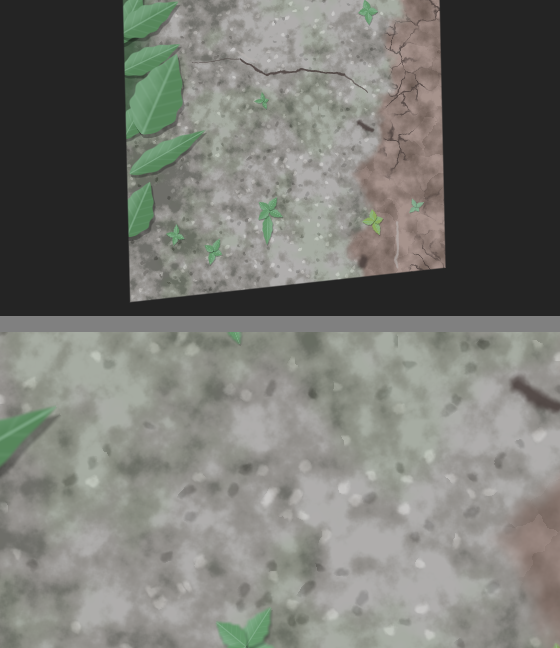
Top, the full canvas; bottom, a detail of the centre.
Give the GLSL for this texture, as a WebGL 1 fragment shader.

```glsl
precision highp float;
uniform vec2 u_resolution;

const vec3 BACKDROP = vec3(0.14);
const vec3 SOIL_DARK = vec3(0.43, 0.43, 0.41);
const vec3 SOIL_MID = vec3(0.575, 0.565, 0.55);
const vec3 SOIL_LIGHT = vec3(0.685, 0.68, 0.675);
const vec3 CLOD_LOW = vec3(0.42, 0.36, 0.33);
const vec3 CLOD_HIGH = vec3(0.65, 0.575, 0.55);
const vec3 CREVICE = vec3(0.29, 0.25, 0.24);
const vec3 STRAW = vec3(0.72, 0.7, 0.69);
const vec3 LEAF = vec3(0.37, 0.57, 0.39);
const vec3 PALE = vec3(0.55, 0.71, 0.59);
const vec3 SPROUT = vec3(0.43, 0.65, 0.46);
const vec3 YELLOW = vec3(0.6, 0.73, 0.4);

float hash(vec2 p) {
  return fract(sin(dot(p, vec2(127.1, 311.7))) * 43758.5);
}

float noise(vec2 p) {
  vec2 i = floor(p), f = fract(p);
  f = f * f * (3.0 - 2.0 * f);
  return mix(mix(hash(i), hash(i + vec2(1, 0)), f.x),
             mix(hash(i + vec2(0, 1)), hash(i + 1.0), f.x), f.y);
}

float fbm(vec2 p) {
  float sum = 0.0, amp = 0.5;
  for (int i = 0; i < 5; i++) {
    sum += amp * noise(p);
    p = mat2(1.6, 1.2, -1.2, 1.6) * p + 7.3;
    amp *= 0.5;
  }
  return sum;
}

vec2 warp(vec2 p) { return vec2(fbm(p), fbm(p + 17.0)) - 0.48; }

// Nearest cell distance, border distance, cell id
vec3 cells(vec2 p) {
  float d1 = 9.0, d2 = 9.0, id = 0.0;
  for (int y = -1; y <= 1; y++)
    for (int x = -1; x <= 1; x++) {
      vec2 c = floor(p) + vec2(x, y);
      float d = length(c + vec2(hash(c), hash(c + 41.7)) - p);
      if (d < d1) { d2 = d1; d1 = d; id = hash(c + 83.1); }
      else d2 = min(d2, d);
    }
  return vec3(d1, d2 - d1, id);
}

float stroke(vec2 p, vec2 a, vec2 b, float w) {
  vec2 d = b - a;
  float t = clamp(dot(p - a, d) / dot(d, d), 0.0, 1.0);
  return 1.0 - smoothstep(w * 0.3, w * 1.7, length(p - a - d * t));
}

// Mask, position along the blade, signed position across it
vec3 blade(vec2 p, vec2 a, vec2 b, float w) {
  vec2 d = b - a, q = p - a;
  float t = dot(q, d) / dot(d, d);
  float v = dot(q, vec2(-d.y, d.x)) / length(d);
  float s = clamp(t, 0.0, 1.0);
  float edge = abs(v) - w * sin(3.1416 * pow(s, 0.75)) * (1.0 + 0.06 * sin(s * 28.0));
  float mask = 1.0 - smoothstep(-0.003, 0.003, edge);
  return vec3(mask * step(0.0, t) * step(t, 1.0), t, v / w);
}

vec3 addLeaf(vec3 col, vec2 p, vec2 a, vec2 b, float w, vec3 tint) {
  float shadow = blade(p + vec2(-0.006, 0.012) * min(1.0, w * 20.0), a, b, w).x;
  vec3 l = blade(p, a, b, w);
  float side = smoothstep(-0.3, 0.7, l.z + fbm(p * 14.0) - 0.5);
  float vein = pow(0.5 + 0.5 * sin(l.y * 42.0 - abs(l.z) * 9.0), 8.0);
  float rib = 1.0 - smoothstep(0.0, 0.1, abs(l.z));
  vec3 green = mix(tint * 0.92, PALE, 0.55 * side + 0.12 * vein);
  return mix(col * (1.0 - 0.28 * shadow), mix(green, PALE, 0.6 * rib), l.x);
}

vec3 addRosette(vec3 col, vec2 p, vec2 c, float r, vec3 tint) {
  for (int i = 0; i < 4; i++) {
    float n = float(i), a = 6.0 * hash(c) + n * 1.45;
    float reach = r * (0.7 + 0.5 * hash(c + n));
    col = addLeaf(col, p, c, c + reach * vec2(cos(a), sin(a)), r * 0.27, tint);
  }
  return col;
}

// Packed soil with mottling, moss and grit
vec3 packedSoil(vec2 p) {
  float tone = fbm(p * 6.0) + 1.5 * fbm(p * 38.0) - 0.88 + 0.12 * p.y;
  tone += 0.22 * smoothstep(0.45, 1.1, p.x);
  tone -= 0.5 * (1.0 - smoothstep(0.0, 0.28, length(p - vec2(0.5, 0.37))));
  vec3 col = mix(SOIL_DARK, SOIL_MID, smoothstep(-0.1, 0.42, tone));
  col = mix(col, SOIL_LIGHT, smoothstep(0.35, 0.85, tone));
  col *= 1.0 - vec3(0.05, 0.01, 0.06) * smoothstep(0.45, 0.65, fbm(p * 9.0 + 31.0));
  vec3 grit = cells(p * 48.0 + fbm(p * 40.0));
  float speck = 1.0 - smoothstep(0.15, 0.4, grit.x);
  return col + 0.1 * speck * (step(0.86, grit.z) - step(grit.z, 0.09));
}

// Loose clods separated by broken crevices
vec3 clods(vec2 p) {
  vec3 c = cells(p * 16.0 + warp(p * 13.0) * 2.2);
  float relief = 1.5 * fbm(p * 26.0) + 0.35 * c.z - 0.27;
  float gap = 1.0 - smoothstep(0.0, 0.16, c.y);
  gap *= smoothstep(0.44, 0.62, fbm(p * 8.0 + 5.0));
  return mix(mix(CLOD_LOW, CLOD_HIGH, clamp(relief, 0.0, 1.0)), CREVICE, 0.8 * gap);
}

vec3 ground(vec2 p) {
  float border = mix(1.01, 1.17, p.y) + 0.16 * fbm(p * 9.0);
  vec3 col = mix(packedSoil(p), clods(p), smoothstep(-0.02, 0.025, p.x - border));
  // Crack, pits and straw
  vec2 q = p + 0.022 * warp(p * 28.0);
  vec2 a = vec2(0.76, 0.812), b = vec2(0.845, 0.762), c = vec2(0.94, 0.78), d = vec2(1.09, 0.765);
  float crack = 0.5 * stroke(q, vec2(0.61, 0.8), a, 0.002);
  crack = max(crack, max(stroke(q, a, b, 0.0035), stroke(q, b, c, 0.0035)));
  crack = max(crack, max(stroke(q, c, d, 0.003), 0.7 * stroke(q, d, vec2(1.16, 0.71), 0.002)));
  crack = max(crack, stroke(q, vec2(1.14, 0.61), vec2(1.175, 0.585), 0.007));
  crack = max(crack, stroke(q, vec2(1.145, 0.165), vec2(1.147, 0.18), 0.012));
  float straw = stroke(q, vec2(0.755, 0.835), vec2(0.81, 0.808), 0.0035);
  straw = max(straw, stroke(q, vec2(1.255, 0.15), vec2(1.26, 0.3), 0.004));
  return mix(mix(col, CREVICE, 0.85 * crack), STRAW, 0.65 * straw);
}

vec3 plants(vec3 col, vec2 p) {
  float shade = (1.0 - smoothstep(0.4, 0.52, p.x)) * smoothstep(0.52, 0.65, p.y);
  col = mix(col, LEAF * 0.6, 0.8 * shade);
  col = addLeaf(col, p, vec2(0.37, 0.86), vec2(0.45, 1.03), 0.045, LEAF);
  col = addLeaf(col, p, vec2(0.38, 0.89), vec2(0.565, 0.995), 0.045, LEAF);
  col = addLeaf(col, p, vec2(0.38, 0.77), vec2(0.57, 0.86), 0.038, LEAF);
  col = addLeaf(col, p, vec2(0.39, 0.56), vec2(0.47, 0.7), 0.035, LEAF);
  col = addLeaf(col, p, vec2(0.45, 0.575), vec2(0.56, 0.83), 0.078, LEAF);
  col = addLeaf(col, p, vec2(0.41, 0.45), vec2(0.65, 0.588), 0.036, LEAF);
  col = addLeaf(col, p, vec2(0.4, 0.25), vec2(0.475, 0.425), 0.052, LEAF);
  col = addLeaf(col, p, vec2(0.848, 0.32), vec2(0.845, 0.225), 0.016, SPROUT);
  col = addRosette(col, p, vec2(0.85, 0.335), 0.045, SPROUT);
  col = addRosette(col, p, vec2(1.165, 0.965), 0.043, SPROUT);
  col = addRosette(col, p, vec2(0.833, 0.68), 0.025, SPROUT);
  col = addRosette(col, p, vec2(0.558, 0.255), 0.033, SPROUT);
  col = addRosette(col, p, vec2(0.675, 0.205), 0.04, SPROUT);
  col = addRosette(col, p, vec2(1.315, 0.345), 0.026, PALE);
  return addRosette(col, p, vec2(1.183, 0.3), 0.043, YELLOW);
}

void main() {
  vec2 p = gl_FragCoord.xy / u_resolution.y;
  float px = 1.0 / u_resolution.y;
  // Slanted panel edges
  float inside = min(p.x - 0.413 + 0.024 * p.y, 1.4135 - 0.0225 * p.y - p.x);
  inside = min(inside, p.y + 0.001 - 0.1092 * p.x);
  vec3 col = mix(BACKDROP, plants(ground(p), p), smoothstep(-px, px, inside));
  gl_FragColor = vec4(col, 1.0);
}
```
